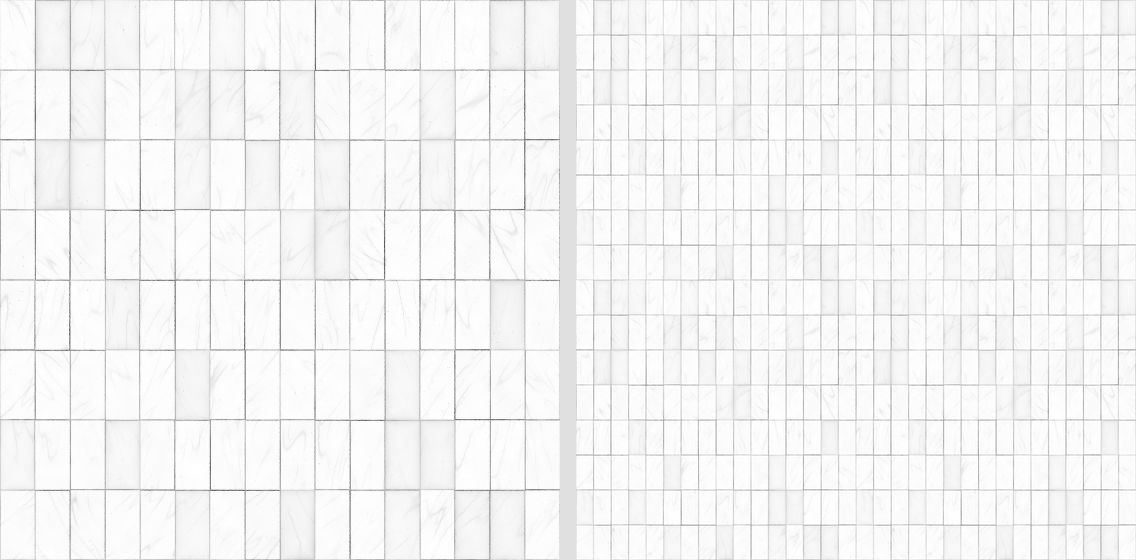
Left, the tile; right, the same tile 2 across and 2 down.
Write a WebGL 2 fragment shader that draws this texture.

```glsl
#version 300 es
precision highp float;
// Pale marble wall of 16 x 8 upright tiles split by thin, uneven grey joints.
// Each tile hashes its own veins and depth; sunken tiles get a soft inner shadow
// and fainter joints. Cell indices wrap, so the pattern repeats without a seam.
uniform vec2 u_resolution;
out vec4 fragColor;

const vec2 GRID = vec2(16.0, 8.0);

// Integer hash: two values in 0..1
vec2 hash2(vec2 c) {
  uvec2 n = uvec2(ivec2(c)) * 1664525u + 12345u;
  for (int i = 0; i < 2; i++) {
    n.x += n.y * 1664525u;
    n.y += n.x * 1664525u;
    n ^= n >> 16u;
  }
  return vec2(n & 0xffffu) / 65535.0;
}

float corner(vec2 cell, vec2 offset, vec2 period) {
  float angle = 6.2832 * hash2(mod(cell, period) + 300.0).x;
  return dot(vec2(cos(angle), sin(angle)), offset);
}

// Gradient noise that wraps at the given period
float noise(vec2 p, vec2 period) {
  vec2 i = floor(p), f = p - i, e = vec2(1.0, 0.0);
  vec2 u = f * f * f * (f * (f * 6.0 - 15.0) + 10.0);
  float low = mix(corner(i, f, period), corner(i + e.xy, f - e.xy, period), u.x);
  float high = mix(corner(i + e.yx, f - e.yx, period), corner(i + e.xx, f - e.xx, period), u.x);
  return 1.4 * mix(low, high, u.y);
}

float fbm(vec2 p) {
  float sum = 0.0, gain = 0.6;
  for (int i = 0; i < 4; i++) {
    sum += gain * noise(p, vec2(128.0));
    p = p * 2.0 + 17.3;
    gain *= 0.5;
  }
  return sum;
}

// Depth of a tile: 0 for a raised one, up to 1 for a sunken one
float sunken(vec2 cell) {
  vec2 random = hash2(mod(cell, GRID) + 40.0);
  return step(0.78, random.x) * mix(0.45, 1.0, random.y);
}

// Darkness of the nearest joint crossed by the given axis
float joint(vec2 p, vec2 axis, float pixel) {
  vec2 key = floor(p + 0.5 * axis);
  vec2 random = hash2(mod(key, GRID) + 90.0 + 50.0 * axis);
  float wear = noise(p * 4.0 + 0.37, GRID * 4.0);
  float chips = noise(p * vec2(16.0, 32.0) + 0.21, GRID * vec2(16.0, 32.0));
  float d = dot(p - key, axis / GRID) + 0.0014 * (random.x - 0.5) + 0.0004 * chips;
  float soft = max(0.0006, 0.65 * pixel);
  float line = 1.0 - smoothstep(0.001 - soft, 0.001 + soft, abs(d));
  float pale = max(sunken(key), sunken(key - axis));
  float region = 0.35 * noise(p * 0.5 + 0.5, GRID * 0.5);
  float dark = mix(0.16, 0.56, clamp(random.y + region, 0.0, 1.0)) * (1.0 - 0.5 * pale);
  return line * dark * (1.0 + 0.3 * wear + 0.25 * chips);
}

// Hairline veins: steep in odd rows, diagonal in even rows
float veins(vec2 local, vec2 cell, vec2 random) {
  float steep = mod(cell.y, 2.0);
  float side = random.x < 0.65 ? 1.0 : -1.0;
  float angle = side * mix(0.68, 0.2, steep) + 0.25 * (random.y - 0.5);
  vec2 along = vec2(sin(angle), cos(angle));
  vec2 q = vec2(dot(local, vec2(along.y, -along.x)), dot(local, along));
  q.x += 0.0022 * fbm(local * 90.0 + 70.0 * random);
  float sum = 0.0;
  for (int i = 0; i < 2; i++) {
    float k = float(i);
    vec2 seed = 100.0 * random + 31.0 * k;
    float ridge = abs(noise(q * vec2(30.0, 6.0) * (1.0 + 0.6 * k) + seed, vec2(128.0)));
    float mask = smoothstep(-0.25, 0.5, noise(q * vec2(24.0, 14.0) + seed.yx, vec2(128.0)));
    sum += (1.0 - smoothstep(0.0, 0.07, ridge)) * mask * (1.0 - 0.4 * k);
    sum += 0.15 * (1.0 - smoothstep(0.0, 0.35, ridge)) * mask;
  }
  return sum;
}

void main() {
  vec2 uv = gl_FragCoord.xy / u_resolution;
  float pixel = 1.0 / min(u_resolution.x, u_resolution.y);
  vec2 p = uv * GRID, cell = floor(p);
  vec2 local = (p - cell - 0.5) / GRID;
  vec2 random = hash2(cell + 700.0);
  float deep = sunken(cell);

  // Stone: faint clouds, veins, grain and small pits
  float tone = 0.993 - 0.009 * random.y - 0.022 * deep;
  tone += 0.012 * fbm(local * 25.0 + 90.0 * random);
  tone += 0.006 * noise(uv * 256.0 + 0.3, vec2(256.0));
  tone -= veins(local, cell, random) * mix(0.025, 0.075, hash2(cell + 900.0).x) * (1.0 - 0.4 * deep);
  float pit = noise(local * 190.0 + 100.0 * random.yx, vec2(128.0));
  float patches = smoothstep(0.1, 0.5, noise(local * 28.0 + 60.0 * random, vec2(128.0)));
  tone -= 0.08 * smoothstep(0.5, 0.85, pit) * patches;

  // Inner shadow along a rounded tile outline, heavier on some sides
  vec2 box = abs(local) - 0.5 / GRID + 0.006;
  float inside = 0.006 - length(max(box, 0.0)) - min(max(box.x, box.y), 0.0);
  inside = max(inside, 0.0);
  float lit = 0.8 + 0.7 * noise(p * 1.0 + 0.5, GRID);
  tone -= (0.012 * exp(-inside / 0.002) + 0.095 * deep * exp(-inside / 0.007)) * lit;

  // Joints between the tiles
  tone -= max(joint(p, vec2(1.0, 0.0), pixel), joint(p, vec2(0.0, 1.0), pixel));
  fragColor = vec4(vec3(clamp(tone, 0.0, 1.0)), 1.0);
}
```
